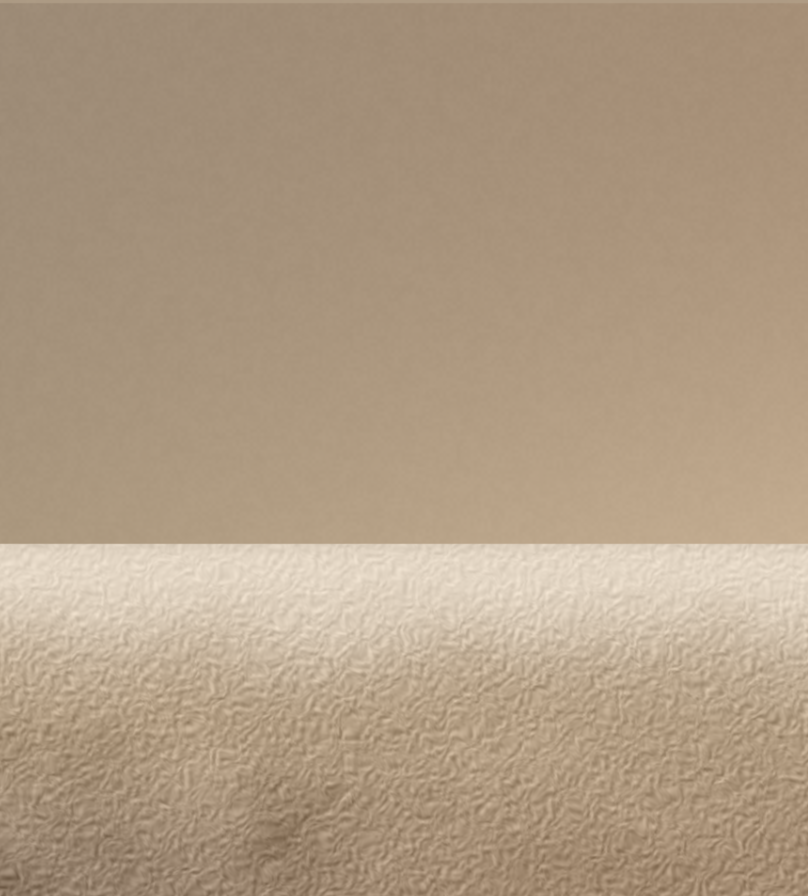
This background is drawn by a Shadertoy shader. Its source:

```glsl
const float SEAM_Y = 0.393;
const float TOP_TRIM_Y = 0.9965;
const float WALL_FALLOFF = 1.6;
const float WALL_GRAIN = 0.014;
const float FLOOR_GRAIN = 0.16;
const float GRAIN_SCALE = 190.0;
const vec3 WALL_TOP_LEFT = vec3(0.615, 0.545, 0.465);
const vec3 WALL_TOP_RIGHT = vec3(0.650, 0.560, 0.465);
const vec3 WALL_LOW_LEFT = vec3(0.670, 0.595, 0.495);
const vec3 WALL_LOW_RIGHT = vec3(0.770, 0.680, 0.570);
const vec3 TRIM = vec3(0.70, 0.63, 0.54);
const vec3 FLOOR_GLOW = vec3(0.890, 0.838, 0.768);
const vec3 FLOOR_MID = vec3(0.700, 0.615, 0.510);
const vec3 FLOOR_LOW_LEFT = vec3(0.555, 0.475, 0.395);
const vec3 FLOOR_LOW_RIGHT = vec3(0.640, 0.545, 0.445);
const vec2 CREASE_START = vec2(0.390, 0.112);
const vec2 CREASE_END = vec2(0.298, 0.025);

float hash(vec2 p) {
    vec3 q = fract(vec3(p.xyx) * 0.1031);
    q += dot(q, q.yzx + 33.33);
    return fract((q.x + q.y) * q.z);
}

float noise(vec2 p) {
    vec2 cell = floor(p), f = fract(p);
    f = f * f * (3.0 - 2.0 * f);
    return mix(mix(hash(cell), hash(cell + vec2(1, 0)), f.x),
               mix(hash(cell + vec2(0, 1)), hash(cell + vec2(1, 1)), f.x), f.y);
}

float fbm(vec2 p) {
    float sum = 0.0, amplitude = 0.5;
    for (int i = 0; i < 5; i++) {
        sum += amplitude * noise(p);
        p = mat2(1.6, 1.2, -1.2, 1.6) * p + 7.3;
        amplitude *= 0.5;
    }
    return sum;
}

// Signed distance across the crease in x, position along it in y.
vec2 creaseCoords(vec2 p) {
    vec2 axis = CREASE_END - CREASE_START;
    vec2 d = p - CREASE_START;
    float along = dot(d, axis) / dot(axis, axis);
    float across = dot(d, normalize(vec2(-axis.y, axis.x)));
    return vec2(across + 0.035 * (fbm(p * 28.0) - 0.5), along);
}

vec3 wallColor(vec2 uv, vec2 p) {
    float height = (uv.y - SEAM_Y) / (1.0 - SEAM_Y);
    float light = pow(clamp(1.0 - height, 0.0, 1.0), WALL_FALLOFF);
    vec3 color = mix(mix(WALL_TOP_LEFT, WALL_TOP_RIGHT, uv.x),
                     mix(WALL_LOW_LEFT, WALL_LOW_RIGHT, uv.x), light);
    float grain = noise(p * 260.0) + 0.6 * noise(p * 90.0) - 0.8;
    return color + WALL_GRAIN * grain;
}

vec3 floorColor(vec2 uv, vec2 p) {
    float depth = clamp(1.0 - uv.y / SEAM_Y, 0.0, 1.0);
    float mottle = fbm(p * vec2(9.0, 11.0) + 3.0) - 0.48;

    // Light spilling from the seam
    float reach = depth + 0.16 * mottle;
    vec3 low = mix(FLOOR_LOW_LEFT, FLOOR_LOW_RIGHT, smoothstep(0.0, 0.75, uv.x));
    vec3 color = mix(FLOOR_MID, low, smoothstep(0.45, 1.0, depth));
    color = mix(FLOOR_GLOW, color, smoothstep(0.07, 0.53, reach));
    color -= 0.03 * (1.0 - smoothstep(0.0, 0.04, depth));

    // Worn patches, strongest at the lower left
    float wear = smoothstep(0.25, 0.7, depth) * mix(1.0, 0.4, uv.x);
    color += 0.17 * wear * mottle;

    // Crease with a bright ridge and a shaded side
    vec2 crease = creaseCoords(p);
    float span = smoothstep(-0.15, 0.1, crease.y) * (1.0 - smoothstep(0.8, 1.15, crease.y));
    float ridge = exp(-pow(crease.x / 0.003, 2.0));
    float shade = exp(-pow((crease.x + 0.014) / 0.014, 2.0));
    color += span * (0.055 * ridge - 0.045 * shade);

    // Embossed grain
    vec2 g = p * GRAIN_SCALE;
    g += 1.5 * vec2(noise(g * 0.3), noise(g * 0.3 + 19.0));
    float relief = noise(g) - noise(g + vec2(0.45, -0.55));
    relief += 0.3 * (noise(g * 1.9) - 0.5);
    return color + FLOOR_GRAIN * mix(0.45, 1.0, smoothstep(0.05, 0.4, depth)) * relief;
}

void mainImage(out vec4 fragColor, in vec2 fragCoord) {
    vec2 uv = fragCoord / iResolution.xy;
    vec2 p = fragCoord / iResolution.y;
    float soft = 1.0 / iResolution.y;
    vec3 color = wallColor(uv, p);
    color = mix(color, TRIM, 0.7 * smoothstep(-soft, soft, uv.y - TOP_TRIM_Y));
    color = mix(floorColor(uv, p), color, smoothstep(-soft, soft, uv.y - SEAM_Y));
    fragColor = vec4(clamp(color, 0.0, 1.0), 1.0);
}
```
